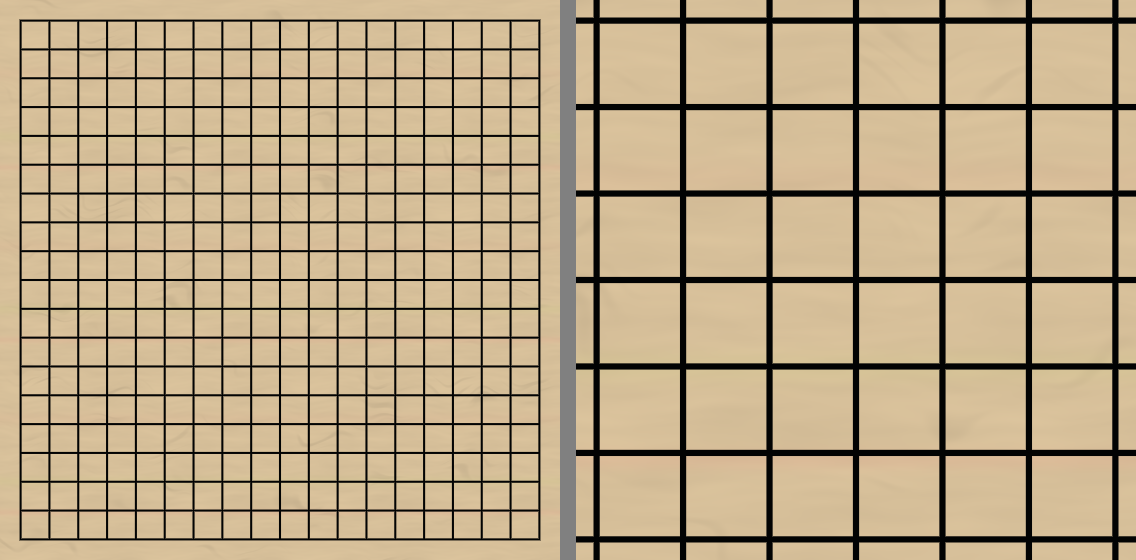
Left, the full canvas; right, a detail of the centre.
A Shadertoy shader for this pattern:

```glsl
// A pale wooden game board ruled with a square grid of thin black lines.
// The grid is a distance to the nearest line, clipped to the ruled square;
// the wood is stretched, tileable gradient noise with faint coloured bands.

#define CELLS 18.0
#define MARGIN 0.0368
#define LINE_WIDTH 0.0037
#define WOOD_COLOR vec3(0.842, 0.751, 0.602)
#define INK_COLOR vec3(0.008, 0.010, 0.010)
#define WOOD_TILE vec2(0.256, 0.308)
#define GRAIN_STRENGTH 0.050
#define WISP_STRENGTH 0.055
#define BAND_STRENGTH 0.022

// Unit gradient for a lattice corner
vec2 cornerGradient(vec2 corner) {
    vec3 h = fract(corner.xyx * vec3(0.1031, 0.1030, 0.0973));
    h += dot(h, h.yzx + 33.33);
    float angle = 6.28318 * fract((h.x + h.y) * h.z);
    return vec2(cos(angle), sin(angle));
}

// Gradient noise that repeats after "period" lattice cells
float gradientNoise(vec2 p, vec2 period) {
    vec2 i = floor(p), f = p - i;
    vec2 u = f * f * f * (f * (f * 6.0 - 15.0) + 10.0);
    vec2 lo = mod(i, period), hi = mod(i + 1.0, period);
    float a = dot(cornerGradient(lo), f);
    float b = dot(cornerGradient(vec2(hi.x, lo.y)), f - vec2(1.0, 0.0));
    float c = dot(cornerGradient(vec2(lo.x, hi.y)), f - vec2(0.0, 1.0));
    float d = dot(cornerGradient(hi), f - 1.0);
    return mix(mix(a, b, u.x), mix(c, d, u.x), u.y);
}

// Soft horizontal band, repeated once per wood tile
float band(float y, float center, float width) {
    float d = (fract(y - center + 0.5) - 0.5) / width;
    return exp(-d * d);
}

vec3 woodColor(vec2 p) {
    vec2 t = p / WOOD_TILE;

    // Gently bent fibres, in three sizes
    float bend = gradientNoise(t * vec2(4.0, 6.0), vec2(4.0, 6.0));
    vec2 g = t + vec2(0.0, 0.025 * bend);
    float grain = 0.0, weight = 0.5;
    vec2 cells = vec2(2.0, 14.0);
    for (int k = 0; k < 3; k++) {
        grain += weight * gradientNoise(g * cells, cells);
        cells *= vec2(2.0, 2.0);
        weight *= 0.75;
    }

    // Sparse dark wisps that do not follow the tile
    vec2 q = p * vec2(11.0, 85.0) + vec2(0.0, 4.0 * bend + 9.0 * p.x);
    float patches = gradientNoise(p * vec2(8.0, 15.0) + 31.0, vec2(97.0));
    float wisps = smoothstep(0.05, 0.5, gradientNoise(q, vec2(97.0)))
                * smoothstep(0.05, 0.4, patches);

    vec3 color = WOOD_COLOR * (1.0 + GRAIN_STRENGTH * grain - WISP_STRENGTH * wisps);

    // Rosy and greenish growth bands
    float rosy = band(t.y, 0.276, 0.020) + 0.45 * band(t.y, 0.82, 0.035);
    float green = band(t.y, 0.455, 0.030);
    color += BAND_STRENGTH * rosy * vec3(0.5, -1.0, -0.4);
    color += BAND_STRENGTH * green * vec3(-0.4, 0.4, -0.7);
    return color;
}

// Distance to the centre of the nearest ruled line
float gridDistance(vec2 p) {
    float span = 1.0 - 2.0 * MARGIN;
    float pitch = span / CELLS;
    vec2 index = clamp(floor((p - MARGIN) / pitch + 0.5), 0.0, CELLS);
    vec2 toLine = abs(p - MARGIN - index * pitch);
    vec2 beyond = abs(p - 0.5) - 0.5 * span;
    return min(max(toLine.x, beyond.y), max(toLine.y, beyond.x));
}

void mainImage(out vec4 fragColor, in vec2 fragCoord) {
    float pixel = 1.0 / min(iResolution.x, iResolution.y);
    vec2 p = (fragCoord - 0.5 * iResolution.xy) * pixel + 0.5;

    // Ink coverage, smoothed over one pixel
    float ink = clamp((0.5 * LINE_WIDTH - gridDistance(p)) / pixel + 0.5, 0.0, 1.0);
    fragColor = vec4(mix(woodColor(p), INK_COLOR, ink), 1.0);
}
```
